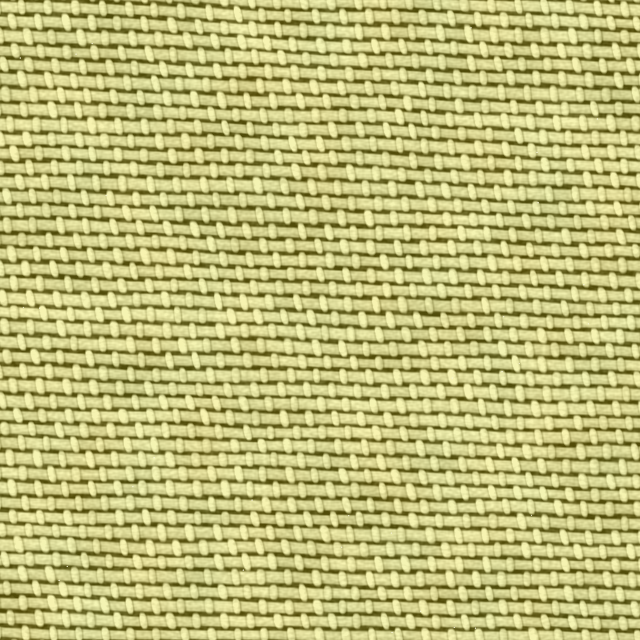
Give the GLSL for this texture, as a three.js fragment shader.

```glsl
// Coarse plain-weave cloth: flat weft bars held down by small upright warp knots.
// Alternate rows shift by half a pitch; noise bends the rows and varies the yarn.
// Each point blends the nearest rows into one shade, then tints it by a colour ramp.

#define ROWS 44.0         // weft rows up the canvas
#define COLS 24.0         // knots along each row
#define BAR_HALF 0.36     // half height of a weft bar, in rows
#define KNOT_HALF vec2(0.29, 0.56) // half size of a knot, in rows
#define KNOT_LEAN 0.15    // sideways lean of the knots
#define ROW_SLANT -0.06   // drift of the knots from row to row, in pitches
#define JITTER 0.12       // irregular knot placement, in pitches
#define FIBRE 0.18        // strength of the fine yarn grain
#define MOTTLE 0.08       // strength of the broad uneven tone
#define SHADOW vec3(0.37, 0.35, 0.09)
#define LIGHT vec3(0.91, 0.90, 0.64)

varying vec2 vUv;

float hash(vec2 p) {
  return fract(sin(dot(p, vec2(127.1, 311.7))) * 43758.55);
}

vec2 gradient(vec2 cell) {
  float angle = 6.2832 * hash(cell);
  return vec2(cos(angle), sin(angle));
}

// Gradient noise, roughly -0.7 to 0.7
float noise(vec2 p) {
  vec2 i = floor(p), f = fract(p);
  vec2 w = f * f * f * (f * (f * 6.0 - 15.0) + 10.0);
  vec2 e = vec2(1.0, 0.0);
  float low = mix(dot(gradient(i), f), dot(gradient(i + e), f - e), w.x);
  float high = mix(dot(gradient(i + e.yx), f - e.yx),
                   dot(gradient(i + e.xx), f - e.xx), w.x);
  return mix(low, high, w.y);
}

// Cloth coordinates: x in pitches, y in rows, with sagging threads
vec2 clothSpace(vec2 uv) {
  float tilt = mix(0.008, 0.026, uv.y);
  float sag = 0.004 * noise(uv * vec2(3.0, 6.0)) + 0.004 * noise(uv * vec2(6.0, 21.0) + 5.0);
  float sway = 0.006 * noise(uv * vec2(6.0, 5.0) + 17.0);
  return vec2(uv.x + sway, uv.y + tilt * uv.x + sag) * vec2(COLS, ROWS);
}

// Tone of the woven surface: 0 in the gaps, 1 on the knots
float weave(vec2 cloth) {
  float baseRow = floor(cloth.y);
  float tone = -0.02 + 0.16 * noise(cloth * vec2(1.6, 0.9) + 23.0);
  float knotTone = 0.0, knotMask = 0.0;
  for (int k = -1; k <= 1; k++) {
    float row = baseRow + float(k);
    float v = cloth.y - row - 0.5;
    float rowSeed = hash(vec2(row, 3.7));

    // Weft segment between two knots, each slightly tilted
    float u = cloth.x - 0.5 * mod(row, 2.0) - ROW_SLANT * row - JITTER * (rowSeed - 0.5);
    float segment = floor(u);
    float along = u - segment - 0.5;
    float segmentSeed = hash(vec2(segment + 9.0, row));
    float halfHeight = BAR_HALF * (0.89 + 0.10 * rowSeed + 0.12 * segmentSeed);
    float lift = 0.05 * (hash(vec2(row, segment + 5.0)) - 0.5) - 0.07 * along;

    // Knot nearest to this point in the row
    float column = floor(u + 0.5);
    float seed = hash(vec2(column, row));
    float x = (u - column - JITTER * (seed - 0.5)) * ROWS / COLS;
    x += KNOT_LEAN * (0.5 + seed) * v;
    vec2 size = KNOT_HALF * vec2(0.88 + 0.26 * hash(vec2(row, column)), 0.92 + 0.16 * seed);
    vec2 q = abs(vec2(x, v - 0.03)) / size;

    // Bar shading: rounded, lit from above, shaded beside the knots
    float across = (v - lift) / halfHeight;
    float bar = 1.0 - smoothstep(0.72, 1.28, abs(across));
    float barTone = 0.94 + 0.07 * across - 0.17 * across * across;
    barTone += 0.10 * (segmentSeed - 0.5);
    float side = 0.24 + 0.06 * clamp(x * 8.0, -1.0, 1.0);
    barTone -= side * (1.0 - smoothstep(0.9, 1.6, q.x));
    tone = mix(tone, barTone, bar);

    // Warp knot: a soft rounded bead, kept for the top layer
    float d = pow(pow(q.x, 2.6) + pow(q.y, 2.6), 1.0 / 2.6);
    float mask = 1.0 - smoothstep(0.72, 1.18, d);
    if (mask > knotMask) {
      knotMask = mask;
      knotTone = 1.08 - 0.22 * d * d - 0.10 * x / size.x + 0.06 * v + 0.12 * (seed - 0.5);
    }
  }
  return mix(tone, knotTone, knotMask);
}

// Rare pale lint specks
float lint(vec2 uv) {
  vec2 grid = uv * 40.0, cell = floor(grid);
  vec2 center = 0.2 + 0.6 * vec2(hash(cell + 4.0), hash(cell + 8.0));
  float speck = 1.0 - smoothstep(0.02, 0.07, length(fract(grid) - center));
  return speck * step(0.987, hash(cell + 31.0));
}

void main() {
  vec2 cloth = clothSpace(vUv);
  float tone = weave(cloth);

  // Yarn grain and broad unevenness
  tone += FIBRE * noise(vUv * vec2(110.0, 230.0));
  tone += 0.5 * FIBRE * noise(vUv * vec2(190.0, 140.0) + 40.0);
  tone += MOTTLE * (noise(vUv * 7.0 + 11.0) + noise(vUv * vec2(12.0, 24.0) + 83.0));

  vec3 color = mix(SHADOW, LIGHT, clamp(tone, -0.10, 1.10));
  float tint = noise(vUv * 11.0 + 60.0);
  color += tint * vec3(0.020, -0.004, -0.016);
  color = mix(color, vec3(0.97, 0.96, 0.84), 0.8 * lint(vUv));
  gl_FragColor = vec4(color, 1.0);
}
```
